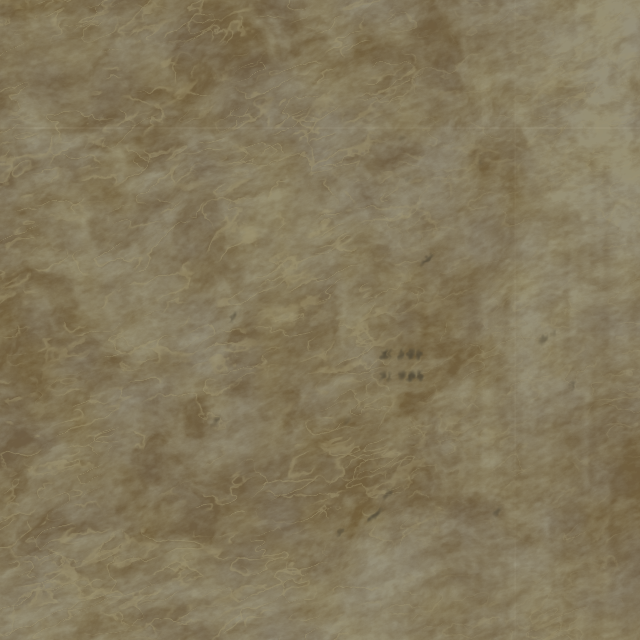
Reproduce this texture procedurally as a Shadertoy shader.

```glsl
#define DARK_EARTH vec3(0.462, 0.402, 0.288)
#define PALE_CLAY vec3(0.562, 0.528, 0.424)
#define VEIN_OCHRE vec3(0.625, 0.580, 0.430)
#define SPECK_COLOR vec3(0.290, 0.265, 0.200)
#define BLOTCH_SCALE 4.2
#define BLOTCH_CONTRAST 1.35
#define VEIN_STRENGTH 0.46
#define STREAK_STRENGTH 0.50
#define FLAKE_STRENGTH 0.95
#define GRAIN_STRENGTH 0.75

float hash(vec2 p) {
    vec3 q = fract(vec3(p.xyx) * 0.1031);
    q += dot(q, q.yzx + 33.33);
    return fract((q.x + q.y) * q.z);
}

float noise(vec2 p) {
    vec2 i = floor(p), f = fract(p);
    f = f * f * f * (f * (f * 6.0 - 15.0) + 10.0);
    return mix(mix(hash(i), hash(i + vec2(1, 0)), f.x),
               mix(hash(i + vec2(0, 1)), hash(i + vec2(1, 1)), f.x), f.y);
}

float fbm(vec2 p) {
    float sum = 0.0, amp = 0.5;
    for (int i = 0; i < 5; i++) {
        sum += amp * noise(p);
        p = mat2(0.8, 0.6, -0.6, 0.8) * p * 2.03 + 17.3;
        amp *= 0.5;
    }
    return sum / 0.97;
}

vec2 turn(vec2 p, float angle) {
    float c = cos(angle), s = sin(angle);
    return vec2(c * p.x + s * p.y, c * p.y - s * p.x);
}

// Thin wrinkle line (x) and the soft shade below it (y)
vec2 wrinkle(vec2 p, float angle, vec2 scale, float seed) {
    vec2 q = turn(p, angle) * scale + seed;
    q += 1.1 * (vec2(fbm(p * 24.0 + seed), fbm(p * 24.0 - seed + 90.0)) - 0.5);
    float d = noise(q) * 0.7 + noise(q * 2.1 + 9.0) * 0.3 - 0.5;
    float line = exp(-pow(d / 0.030, 2.0));
    float shade = smoothstep(0.0, 0.05, d) * exp(-max(d, 0.0) * 10.0);
    // Break long contours into short strokes
    float mask = smoothstep(0.40, 0.68, noise(p * 9.0 + seed * 3.0))
               * smoothstep(0.30, 0.65, noise(turn(p, angle) * vec2(26.0, 42.0) + seed));
    return vec2(line, shade) * mask;
}

// Soft slanted mark
float speck(vec2 p, vec2 center, vec2 radius, float slant) {
    vec2 d = p - center;
    d.x -= slant * d.y;
    d += 0.006 * (vec2(noise(p * 170.0), noise(p * 170.0 + 50.0)) - 0.5);
    return 1.0 - smoothstep(0.1, 1.5, length(d / radius));
}

float specks(vec2 p) {
    float sum = 0.0;
    // Two short rows
    for (int i = 0; i < 10; i++) {
        float k = float(i), h = hash(vec2(k, 4.0));
        vec2 c = vec2(0.594 + 0.014 * mod(k, 5.0), 0.412 + 0.034 * floor(k / 5.0));
        c.x += 0.008 * h;
        sum = max(sum, speck(p, c, vec2(0.003 + 0.004 * h, 0.008), 0.2) * (0.3 + 0.55 * h));
    }
    // Strays
    for (int i = 0; i < 14; i++) {
        float k = float(i), h = hash(vec2(k, 9.0));
        vec2 c = vec2(0.3 + 0.6 * hash(vec2(k, 1.3)), 0.04 + 0.8 * hash(vec2(k, 7.7)));
        sum = max(sum, speck(p, c, vec2(0.005, 0.005 + 0.005 * h), h) * (0.15 + 0.55 * h));
    }
    return sum;
}

void mainImage(out vec4 fragColor, in vec2 fragCoord) {
    vec2 p = fragCoord / iResolution.y;

    // Cloudy stains
    vec2 warp = vec2(fbm(p * 6.0 + 3.0), fbm(p * 6.0 + 41.0)) - 0.5;
    float tone = 0.60 + BLOTCH_CONTRAST * (fbm(p * BLOTCH_SCALE + warp + 12.0) - 0.5);
    float stain = smoothstep(0.54, 0.76, fbm(p * vec2(9.0, 10.0) + warp * 2.0 + 63.0));
    tone -= 0.50 * stain;

    // Vertical streaks, strongest on the right
    float right = smoothstep(0.50, 0.72, p.x + 0.1 * warp.x);
    float streak = noise(vec2(p.x * 34.0, p.y * 2.5)) * 0.55
                 + noise(vec2(p.x * 95.0, p.y * 6.0 + 8.0)) * 0.45 - 0.5;
    tone += STREAK_STRENGTH * streak * mix(0.15, 1.0, right) + 0.08 * right;

    // Pale panel in the upper right
    float panel = smoothstep(0.62, 0.67, p.x + 0.05 * warp.y)
                * smoothstep(0.78, 0.88, p.y + 0.2 * warp.x);
    tone += 0.16 * panel;

    // Wrinkles rising to the right
    vec2 veins = wrinkle(p, 0.30, vec2(11.0, 30.0), 5.0)
               + wrinkle(p, 0.55, vec2(16.0, 38.0), 31.0)
               + wrinkle(p, 0.12, vec2(14.0, 44.0), 77.0)
               + wrinkle(p, 0.40, vec2(24.0, 60.0), 113.0);
    veins *= mix(1.0, 0.55, right);
    tone -= 0.28 * veins.y;

    // Slanted flakes and fine grain
    vec2 slanted = turn(p, 0.35) + 0.03 * warp;
    tone += FLAKE_STRENGTH * (fbm(slanted * vec2(22.0, 52.0) + 7.0) - 0.5);
    tone += GRAIN_STRENGTH * (fbm(slanted * vec2(95.0, 150.0)) - 0.5);

    vec3 color = mix(DARK_EARTH, PALE_CLAY, clamp(tone, -0.25, 1.25));
    float tint = fbm(p * 16.0 + 150.0) - 0.5;
    color += tint * vec3(0.015, 0.0, -0.060);
    color = mix(color, VEIN_OCHRE, VEIN_STRENGTH * min(veins.x, 1.0));

    // Faint straight seams
    vec2 seam = 1.0 - smoothstep(0.0005, 0.002, abs(p - vec2(0.805, 0.80)));
    color += 0.035 * max(seam.x * 0.6, seam.y) * noise(p * 9.0);

    color = mix(color, SPECK_COLOR, min(specks(p), 0.8));
    fragColor = vec4(color, 1.0);
}
```
